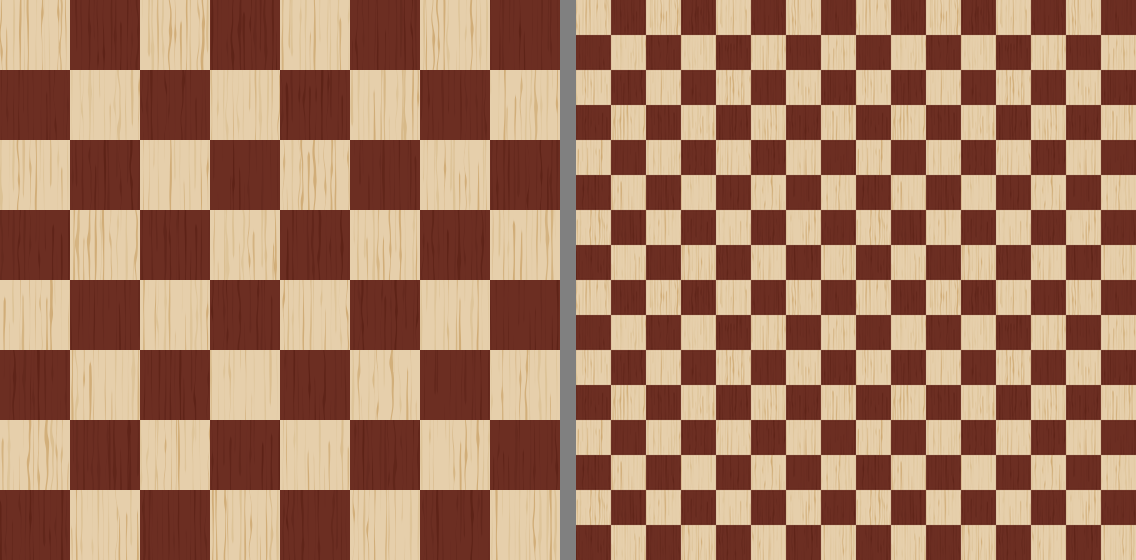
Left, the tile; right, the same tile 2 across and 2 down.
Give the GLSL for this pattern, as a WebGL 2 fragment shader.

```glsl
#version 300 es
precision highp float;

uniform vec2 u_resolution;
out vec4 fragColor;

float hash(vec2 p) {
    return fract(sin(dot(p, vec2(127.1, 311.7))) * 43758.5453);
}

// Vertical grain inside one square: x is coverage, y is depth of tone
vec2 woodGrain(vec2 cell, vec2 f, float px) {
    vec2 grain = vec2(0.0);
    for (int i = 0; i < 13; i++) {
        float k = float(i);
        vec2 seed = cell * 17.0 + vec2(k * 1.37, k * 2.71);
        float position = hash(seed);
        float thickness = hash(seed + 3.1);
        float phase = hash(seed + 5.7) * 6.2832;
        float kind = hash(seed + 8.3);
        float tone = hash(seed + 11.9);

        // Gentle bend, with a few streaks swaying more
        float sway = mix(0.003, 0.014, smoothstep(0.65, 1.0, kind));
        float center = (k + 0.5 + 0.75 * (position - 0.5)) / 13.0;
        center += sway * (sin(f.y * 6.0 + phase) + 0.4 * sin(f.y * 15.0 + phase * 2.0));
        center += (position - 0.5) * 0.02 * (f.y - 0.5);

        // Uneven width with an occasional swelling
        float halfWidth = mix(0.004, 0.015, thickness * thickness);
        halfWidth *= 1.0 + 0.35 * sin(f.y * 5.0 + phase * 3.0);
        float swell = (f.y - 0.15 - 0.7 * position) / 0.09;
        halfWidth += 0.010 * step(0.68, kind) * exp(-swell * swell);

        // Some streaks taper away before reaching an edge
        float along = tone > 0.5 ? f.y : 1.0 - f.y;
        float reach = kind < 0.3 ? 0.3 + 0.6 * thickness : 1.2;
        halfWidth *= smoothstep(0.0, 0.12, reach - along);

        float cover = clamp((halfWidth - abs(f.x - center)) / px + 0.5, 0.0, 1.0);
        cover *= min(1.0, 2.0 * halfWidth / px);
        if (cover > grain.x) grain = vec2(cover, tone);
    }
    return grain;
}

void main() {
    vec2 board = gl_FragCoord.xy / u_resolution * 8.0;
    float px = 8.0 / min(u_resolution.x, u_resolution.y);
    vec2 cell = floor(board);
    vec2 f = fract(board);

    // Checker parity, smoothed across the square edges
    vec2 parity = 1.0 - 2.0 * mod(cell, 2.0);
    vec2 side = parity * clamp(min(f, 1.0 - f) / px * 2.0, 0.0, 1.0);
    float lightness = 0.5 - 0.5 * side.x * side.y;

    vec2 grain = woodGrain(cell, f, px);

    // Pale wood: soft tan to deeper ochre streaks
    vec3 paleStreak = mix(vec3(0.87, 0.77, 0.60), vec3(0.82, 0.68, 0.47), smoothstep(0.2, 0.8, grain.y));
    vec3 pale = mix(vec3(0.90, 0.81, 0.67), paleStreak, grain.x);

    // Red wood: faint darker streaks
    vec3 redStreak = mix(vec3(0.40, 0.165, 0.12), vec3(0.365, 0.135, 0.09), grain.y);
    vec3 red = mix(vec3(0.425, 0.18, 0.135), redStreak, grain.x);

    fragColor = vec4(mix(red, pale, lightness), 1.0);
}
```
